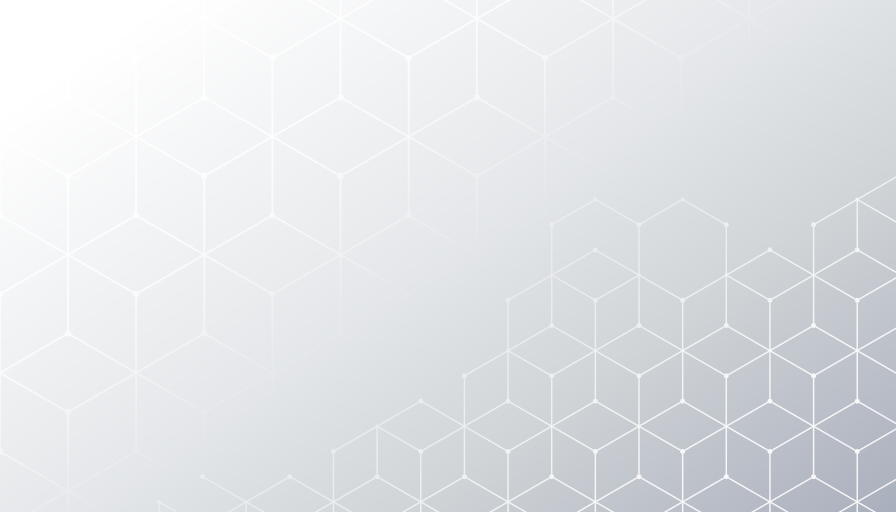
A WebGL 1 fragment shader for this background:

```glsl
precision highp float;
// Pale grey diagonal gradient with two white networks of hexagonal cubes.
// Each network is a triangular lattice of hubs with six spokes per hub;
// the large one fades out diagonally, the small one has a stepped border.

uniform vec2 u_resolution;

const float ROW_HEIGHT = 0.866025;   // row distance for unit hub spacing
const float SPOKE_LENGTH = 0.577350; // hub to joint for unit hub spacing
const float SIXTH_TURN = 1.047198;

float segmentDistance(vec2 p, vec2 a, vec2 b) {
  vec2 ab = b - a;
  float along = clamp(dot(p - a, ab) / dot(ab, ab), 0.0, 1.0);
  return length(p - a - ab * along);
}

// Whether a spoke with this midpoint belongs to the small network.
bool insidePatch(vec2 mid) {
  bool lowerRight = 0.465 * mid.x - mid.y > 0.157;
  bool raisedStep = 1.7 * mid.x - mid.y > 1.297 && mid.x < 1.44 && mid.y < 0.6;
  bool openCell = length(mid - vec2(1.333, 0.511)) < 0.07
               || length(mid - vec2(1.163, 0.560)) < 0.035;
  return lowerRight || (raisedStep && !openCell);
}

// Signed distance to the spokes and joints around p.
float networkDistance(vec2 p, vec2 origin, float spacing, float halfWidth,
                      float jointRadius, bool trimmed) {
  vec2 q = (p - origin) / spacing;
  float row = floor(q.y / ROW_HEIGHT + 0.5);
  float column = floor(q.x - 0.5 * row + 0.5);
  float nearest = 1.0;
  for (int j = -1; j <= 1; j++) {
    for (int i = -1; i <= 1; i++) {
      float r = row + float(j);
      float c = column + float(i);
      vec2 hub = origin + spacing * vec2(c + 0.5 * r, r * ROW_HEIGHT);
      for (int k = 0; k < 6; k++) {
        float angle = (float(k) + 0.5) * SIXTH_TURN;
        vec2 joint = hub + spacing * SPOKE_LENGTH * vec2(cos(angle), sin(angle));
        if (!trimmed || insidePatch(0.5 * (hub + joint))) {
          float spoke = segmentDistance(p, hub, joint) - halfWidth;
          float dots = min(length(p - joint) - jointRadius,
                           length(p - hub) - 0.75 * jointRadius);
          nearest = min(nearest, min(spoke, dots));
        }
      }
    }
  }
  return nearest;
}

float coverage(float dist, float pixel) {
  return clamp(0.5 - dist / pixel, 0.0, 1.0);
}

vec3 backdrop(float t) {
  vec3 white = vec3(1.0);
  vec3 mist = vec3(0.893, 0.903, 0.915);
  vec3 silver = vec3(0.815, 0.831, 0.843);
  vec3 slate = vec3(0.665, 0.685, 0.740);
  vec3 color = mix(white, mist, clamp((t - 0.10) / 0.40, 0.0, 1.0));
  color = mix(color, silver, clamp((t - 0.50) / 0.20, 0.0, 1.0));
  return mix(color, slate, clamp((t - 0.70) / 0.30, 0.0, 1.0));
}

void main() {
  float pixel = 1.0 / u_resolution.y;
  vec2 p = gl_FragCoord.xy * pixel;
  vec2 uv = gl_FragCoord.xy / u_resolution;

  // Gradient from the upper left to the lower right
  float diagonal = 0.55 * uv.x + 0.45 * (1.0 - uv.y);
  vec3 color = backdrop(diagonal);

  // Large network, fading towards the lower right
  float large = networkDistance(p, vec2(0.532, 0.733), 0.2662, 0.0018, 0.0062, false);
  float largeFade = 1.0 - smoothstep(0.5, 1.0, 0.58 * p.x + 0.82 * (1.0 - p.y));
  color = mix(color, vec3(1.0), 0.8 * largeFade * coverage(large, pixel));

  // Small network, brighter towards the lower right
  float small = networkDistance(p, vec2(1.3333, 0.3151), 0.1705, 0.0014, 0.0048, true);
  float smallFade = mix(0.3, 0.9, smoothstep(0.5, 0.85, diagonal));
  color = mix(color, vec3(1.0), smallFade * coverage(small, pixel));

  gl_FragColor = vec4(color, 1.0);
}
```
